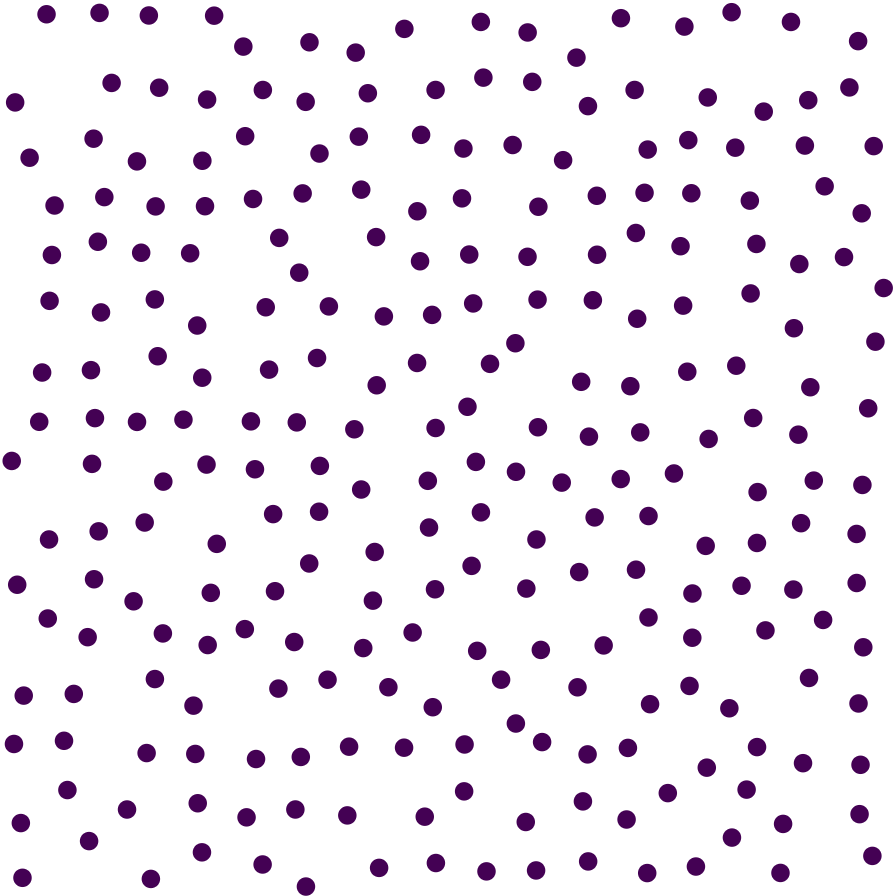
Give the GLSL for this pattern, as a Shadertoy shader.

```glsl
#define GRID 16.0          // cells along one side, one dot per cell
#define RADIUS 0.0103      // dot radius in canvas units
#define JITTER 0.9         // random offset range, in cells
#define SPACING 0.9        // wanted distance between dots, in cells
#define STIFFNESS 0.5      // share of an overlap removed by each dot
#define MAX_SHIFT 0.5      // longest total push, in cells
#define NEIGHBOUR 1.3      // seeds farther apart than this ignore each other
#define INK vec3(0.267, 0.004, 0.329)
#define PAPER vec3(1.0)

vec2 hash22(vec2 p) {
    vec3 q = fract(p.xyx * vec3(0.1031, 0.1030, 0.0973));
    q += dot(q, q.yzx + 33.33);
    return fract((q.xx + q.yz) * q.zy);
}

// Random point in a cell; cells off the grid get a harmless far point
vec2 seedPoint(vec2 cell) {
    vec2 inside = step(0.0, cell) * step(cell, vec2(GRID - 1.0));
    vec2 seed = cell + 0.5 + JITTER * (hash22(cell + 7.0) - 0.5);
    return inside.x * inside.y > 0.5 ? seed : cell * 100.0 - 50.0;
}

// Offset that moves a point away from a close neighbour
vec2 pushAway(vec2 self, vec2 other) {
    vec2 away = self - other;
    float dist = max(length(away), 1e-4);
    return away / dist * STIFFNESS * max(SPACING - dist, 0.0);
}

// First relaxation: seeds push each other apart
vec2 relaxedPoint(vec2 cell, vec2 seed) {
    vec2 push = vec2(0.0);
    for (float y = -1.0; y < 1.5; y++)
        for (float x = -1.0; x < 1.5; x++)
            push += pushAway(seed, seedPoint(cell + vec2(x, y)));
    return clamp(seed + push, 0.0, GRID);
}

// Second relaxation, limited so that a dot stays near its seed
vec2 dotCentre(vec2 cell, vec2 seed) {
    vec2 self = relaxedPoint(cell, seed);
    vec2 moved = self;
    for (float y = -1.0; y < 1.5; y++)
        for (float x = -1.0; x < 1.5; x++) {
            vec2 near = cell + vec2(x, y);
            vec2 other = seedPoint(near);
            float gap = distance(seed, other);
            if (gap > 0.0 && gap < NEIGHBOUR)
                moved += pushAway(self, relaxedPoint(near, other));
        }
    vec2 shift = moved - seed;
    shift *= min(1.0, MAX_SHIFT / max(length(shift), 1e-4));
    return clamp(seed + shift, 0.0, GRID);
}

void mainImage(out vec4 fragColor, in vec2 fragCoord) {
    float side = min(iResolution.x, iResolution.y);

    // The grid stops one radius short of the edge, so every dot stays whole
    float cellSize = (1.0 - 2.0 * RADIUS) / GRID;
    vec2 pos = (fragCoord / side - RADIUS) / cellSize;
    vec2 home = floor(pos);

    // Nearest dot centre; only seeds within reach are worth relaxing
    float reach = MAX_SHIFT + (RADIUS + 1.0 / side) / cellSize;
    float nearest = 10.0;
    for (float y = -1.0; y < 1.5; y++)
        for (float x = -1.0; x < 1.5; x++) {
            vec2 cell = home + vec2(x, y);
            vec2 seed = seedPoint(cell);
            if (distance(pos, seed) < reach)
                nearest = min(nearest, distance(pos, dotCentre(cell, seed)));
        }

    // Disc with an edge one pixel wide
    float edge = nearest * cellSize - RADIUS;
    float coverage = clamp(0.5 - edge * side, 0.0, 1.0);
    fragColor = vec4(mix(PAPER, INK, coverage), 1.0);
}
```
